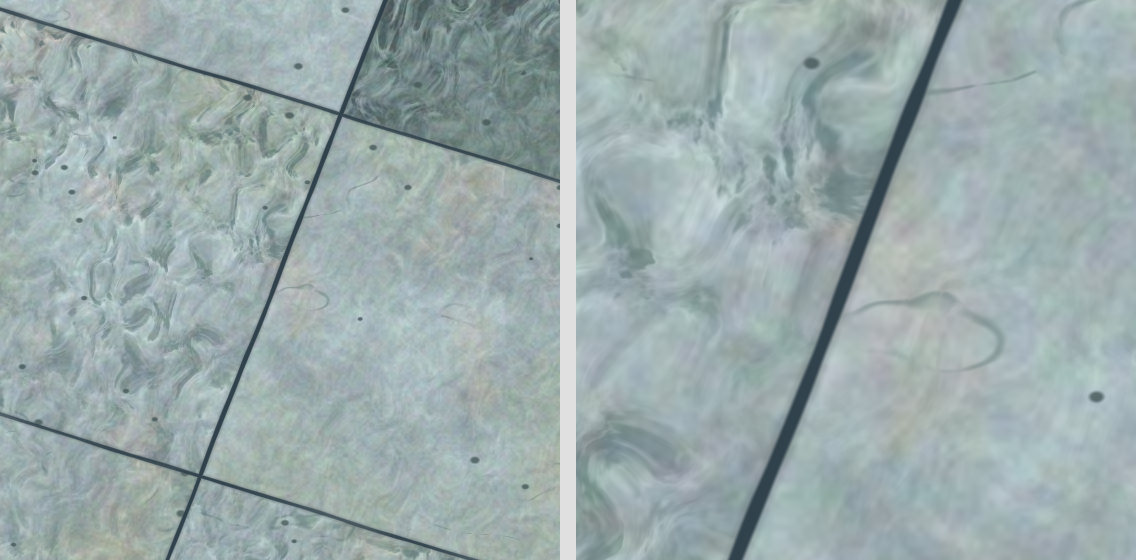
Left, the full canvas; right, a detail of the centre.
Give the GLSL for this texture, as a Shadertoy shader.

```glsl
#define TILE_SIZE 0.693
#define CORNER vec2(0.357, 0.150)
#define AXIS_U vec2(0.663, -0.204)
#define AXIS_V vec2(0.252, 0.646)
#define JOINT_WIDTH vec2(0.0078, 0.0062)
#define FLECK_SCALE vec2(62.0, 38.0)
#define STONE vec3(0.62, 0.68, 0.69)
#define PALE vec3(0.68, 0.75, 0.76)
#define MOSS vec3(0.64, 0.70, 0.66)
#define SHADE vec3(0.34, 0.43, 0.43)
#define GROUT vec3(0.17, 0.24, 0.28)

float hash(vec2 p) {
    return fract(sin(dot(p, vec2(127.1, 311.7))) * 43758.55);
}

float noise(vec2 p) {
    vec2 i = floor(p), f = fract(p);
    f = f * f * (3.0 - 2.0 * f);
    return mix(mix(hash(i), hash(i + vec2(1, 0)), f.x),
               mix(hash(i + vec2(0, 1)), hash(i + vec2(1, 1)), f.x), f.y);
}

float fbm(vec2 p) {
    float sum = 0.0, amp = 0.533;
    for (int i = 0; i < 4; i++) {
        sum += amp * noise(p);
        p = mat2(1.6, 1.2, -1.2, 1.6) * p + 7.3;
        amp *= 0.5;
    }
    return sum;
}

// Sparse round pits, one candidate per jittered cell
float pits(vec2 p, float density) {
    vec2 cell = floor(p), f = fract(p);
    float mask = 0.0;
    for (int y = -1; y <= 1; y++)
    for (int x = -1; x <= 1; x++) {
        vec2 o = vec2(x, y), id = cell + o;
        vec2 d = f - o - vec2(hash(id), hash(id + 31.7));
        float radius = mix(0.10, 0.24, hash(id + 5.1));
        float present = step(hash(id + 17.3), density);
        mask = max(mask, present * (1.0 - smoothstep(0.4, 1.0, length(d * vec2(0.8, 1.1)) / radius)));
    }
    return mask;
}

// Stone surface for one tile; wear holds roughness and darkness
vec3 stone(vec2 p, vec2 tile, vec2 wear, float cool) {
    vec2 s = p + tile * 3.7;
    float cloud = fbm(s * 4.0 + 2.0);
    float patchy = smoothstep(0.32, 0.64, fbm(s * 5.0 + 11.0));
    float rough = wear.x * mix(0.35, 1.0, patchy);

    // Broad tints
    vec3 col = mix(STONE, PALE, smoothstep(0.35, 0.65, fbm(s * 7.0 + 23.0)));
    col = mix(col, MOSS, 0.8 * smoothstep(0.38, 0.62, cloud) * (1.0 - cool));
    col += vec3(0.04, 0.0, -0.02) * smoothstep(0.55, 0.72, fbm(s * 6.0 + 41.0));
    col = mix(col, SHADE, 0.08 * wear.x + 0.52 * wear.y);

    // Slanted flecks with a lit and a shaded side
    vec2 q = mat2(0.88, 0.47, -0.47, 0.88) * s * FLECK_SCALE;
    q += 2.2 * vec2(noise(s * 23.0), noise(s * 23.0 + 9.0));
    float grit = fbm(q);
    float relief = grit - fbm(q + vec2(0.45, -0.4));
    col += relief * mix(0.10, 0.46, rough);
    col = mix(col, SHADE * (1.0 - 0.3 * wear.y), 0.75 * rough * smoothstep(0.54, 0.74, grit));
    col = mix(col, PALE + 0.05, 0.5 * rough * (1.0 - wear.y) * smoothstep(0.46, 0.28, grit));

    // Colour speckle and fine grain
    col += (vec3(noise(s * 70.0), noise(s * 70.0 + 19.0), noise(s * 70.0 + 37.0)) - 0.5) * 0.04;
    col += (noise(s * 210.0) - 0.5) * 0.05;

    // Broken veins and pits
    float ridge = abs(fbm(s * vec2(4.0, 9.0) + 3.0) - 0.5);
    float vein = smoothstep(0.016, 0.0, ridge) * smoothstep(0.52, 0.68, noise(s * 8.0 + 13.0));
    col = mix(col, SHADE, 0.4 * vein * smoothstep(0.35, 0.6, grit));
    col = mix(col, SHADE * 0.8, 0.8 * pits(s * 26.0, 0.02 + 0.08 * rough));
    return col;
}

void mainImage(out vec4 fragColor, in vec2 fragCoord) {
    vec2 p = fragCoord / iResolution.y;

    // Skewed tile grid, with a slight waver along the joints
    vec2 waver = (vec2(noise(p * 9.0), noise(p * 9.0 + 50.0)) - 0.5) * 0.003;
    vec2 grid = inverse(mat2(AXIS_U, AXIS_V)) * (p + waver - CORNER);
    vec2 tile = floor(grid), local = fract(grid);

    // A cycle of seven tiles: two smooth, one dark, the rest worn
    float kind = mod(tile.x + 2.0 * tile.y, 7.0);
    float dark = 1.0 - step(0.5, abs(kind - 2.0));
    float cool = 1.0 - step(0.5, abs(kind - 1.0));
    float rough = mix(0.3, 0.95, step(1.5, kind)) * mix(0.65, 1.1, local.y);
    vec3 col = stone(p, tile, vec2(max(rough, dark), dark), cool);

    // Joints: a soft stained edge around a dark core
    vec2 dist = (0.5 - abs(local - 0.5)) * TILE_SIZE;
    float soft = max(0.0015, 0.75 / iResolution.y);
    vec2 halfWidth = JOINT_WIDTH * 0.5 * mix(0.8, 1.15, noise(p * 30.0));
    vec2 core = 1.0 - smoothstep(halfWidth - soft, halfWidth + soft, dist);
    vec2 edge = 1.0 - smoothstep(halfWidth, halfWidth + 0.006, dist);
    core.y *= mix(0.65, 1.0, noise(p * 14.0 + 4.0));
    col = mix(col, SHADE + vec3(0.08, 0.03, 0.05), 0.35 * max(edge.x, edge.y));
    col = mix(col, GROUT, 0.95 * max(core.x, core.y));

    fragColor = vec4(clamp(col, 0.0, 1.0), 1.0);
}
```
